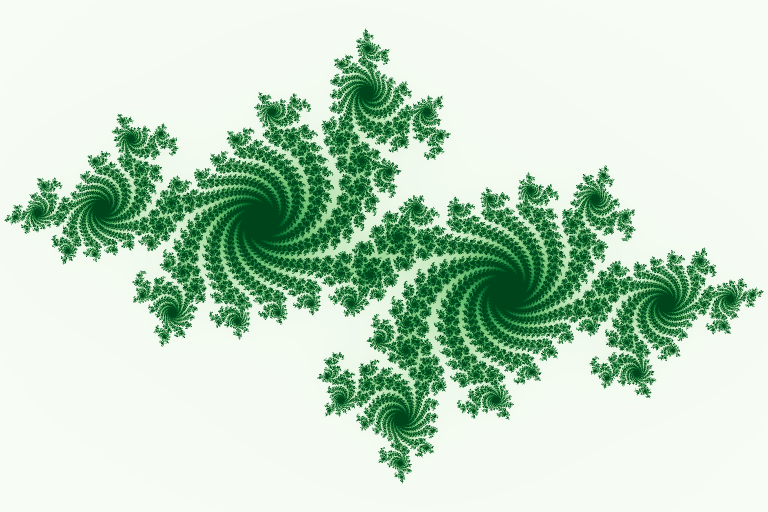
Reproduce this background procedurally as a Shadertoy shader.

```glsl
// Escape-time fractal of the quadratic map z -> z*z + c on the complex plane.
// The number of steps before a point leaves the escape circle picks a shade
// from a pale-to-deep green ramp; a small sample grid smooths the filaments.

const vec2  SEED = vec2(-0.7, 0.27015);   // the constant c
const float VIEW_WIDTH = 3.0;             // plane units across the canvas
const float ESCAPE_RADIUS = 2.0;
const int   MAX_STEPS = 256;
const int   GRID = 2;                     // samples per pixel side

const int SHADES = 9;
const vec3 GREENS[SHADES] = vec3[SHADES](
    vec3(0.969, 0.988, 0.961),
    vec3(0.898, 0.961, 0.878),
    vec3(0.780, 0.914, 0.753),
    vec3(0.631, 0.851, 0.608),
    vec3(0.455, 0.769, 0.463),
    vec3(0.255, 0.671, 0.365),
    vec3(0.137, 0.545, 0.271),
    vec3(0.000, 0.427, 0.173),
    vec3(0.000, 0.267, 0.106));

vec2 complexSquare(vec2 z) {
    return vec2(z.x * z.x - z.y * z.y, 2.0 * z.x * z.y);
}

// Fraction of the step budget used before escape, 0 to 1.
float escapeTime(vec2 z) {
    int steps = 0;
    for (int i = 0; i < MAX_STEPS; i++) {
        if (dot(z, z) > ESCAPE_RADIUS * ESCAPE_RADIUS) break;
        z = complexSquare(z) + SEED;
        steps++;
    }
    return float(steps) / float(MAX_STEPS);
}

// Linear blend between neighbouring shades.
vec3 greenRamp(float t) {
    float position = clamp(t, 0.0, 1.0) * float(SHADES - 1);
    int low = min(int(position), SHADES - 2);
    return mix(GREENS[low], GREENS[low + 1], position - float(low));
}

void mainImage(out vec4 fragColor, in vec2 fragCoord) {
    vec3 total = vec3(0.0);
    for (int j = 0; j < GRID; j++) {
        for (int i = 0; i < GRID; i++) {
            vec2 offset = (vec2(i, j) + 0.5) / float(GRID) - 0.5;
            vec2 centered = fragCoord + offset - 0.5 * iResolution.xy;
            total += greenRamp(escapeTime(centered * VIEW_WIDTH / iResolution.x));
        }
    }
    fragColor = vec4(total / float(GRID * GRID), 1.0);
}
```
